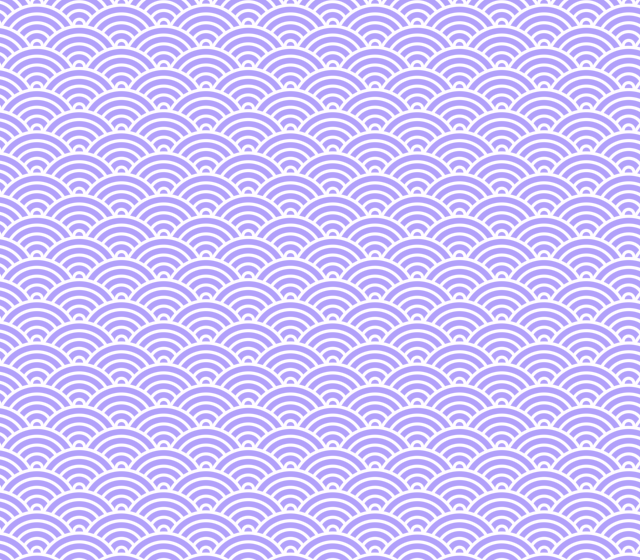
Give the GLSL for this pattern, as a WebGL 2 fragment shader.

```glsl
#version 300 es
precision highp float;

uniform vec2 u_resolution;
out vec4 outColor;

const vec3 LILAC = vec3(0.695, 0.628, 0.98);
const vec3 WHITE = vec3(1.0, 0.99, 1.0);

const vec2 REPEATS = vec2(7.572, 13.26);  // scales across and down
const vec2 ORIGIN = vec2(0.437, 0.176);   // one fan centre, in repeats
const float RING_STEP = 0.209;            // in fan radii
const float LINE_WIDTH = 0.074;

// Offset from the nearest fan centre in a row; odd rows shift by one radius
vec2 fanOffset(vec2 p, float row) {
    float shift = mod(row, 2.0);
    return vec2(mod(p.x - shift + 1.0, 2.0) - 1.0, p.y - 0.5 * row);
}

// Concentric lines, the outermost one ending at radius 1
float ringLines(float radius, float spacing, float width, float soft) {
    float outerLine = 1.0 - 0.5 * width;
    float r = min(radius, outerLine);
    float d = abs(mod(r - outerLine + 0.5 * spacing, spacing) - 0.5 * spacing);
    return 1.0 - smoothstep(-soft, soft, d - 0.5 * width);
}

// Overlapping fans, painted from the back row to the front row
vec3 waveScales(vec2 p, float soft) {
    vec3 color = LILAC;
    float baseRow = floor(2.0 * p.y);
    for (int i = 1; i >= -2; i--) {
        float radius = length(fanOffset(p, baseRow + float(i)));
        float lines = ringLines(radius, RING_STEP, LINE_WIDTH, soft);
        float cover = 1.0 - smoothstep(1.0 - soft, 1.0 + soft, radius);
        color = mix(color, mix(LILAC, WHITE, lines), cover);
    }
    return color;
}

void main() {
    vec2 uv = gl_FragCoord.xy / u_resolution;

    // Fan radius becomes one unit along both axes
    vec2 p = (uv * REPEATS - ORIGIN) * vec2(2.0, 1.0);
    float pixel = 2.0 * REPEATS.x / u_resolution.x;

    outColor = vec4(waveScales(p, 0.8 * pixel), 1.0);
}
```
